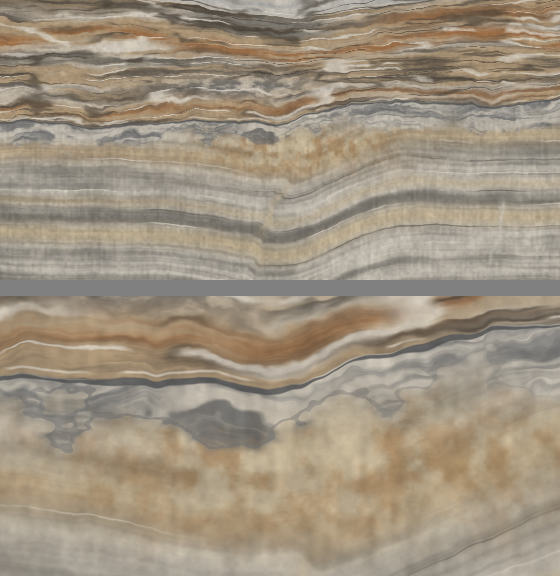
Top, the full canvas; bottom, a detail of the centre.
A WebGL 2 fragment shader for this texture:

```glsl
#version 300 es
precision highp float;

#define SLATE vec3(0.45, 0.435, 0.405)
#define PALE vec3(0.75, 0.725, 0.68)
#define CREAM vec3(0.73, 0.665, 0.545)
#define TAN vec3(0.66, 0.575, 0.46)
#define GOLD vec3(0.63, 0.5, 0.34)
#define RUST vec3(0.61, 0.42, 0.26)
#define UMBER vec3(0.36, 0.325, 0.28)
#define BLUE vec3(0.53, 0.535, 0.54)
#define CRINKLE 0.05
#define GRAIN 0.17

uniform vec2 u_resolution;
out vec4 fragColor;

float hash(vec2 p) {
  return fract(sin(dot(p, vec2(127.1, 311.7))) * 43758.5);
}

float noise(vec2 p) {
  vec2 i = floor(p), f = fract(p);
  f = f * f * (3.0 - 2.0 * f);
  return mix(mix(hash(i), hash(i + vec2(1, 0)), f.x),
             mix(hash(i + vec2(0, 1)), hash(i + vec2(1, 1)), f.x), f.y);
}

float fbm(vec2 p) {
  float sum = 0.0, amp = 0.533;
  for (int i = 0; i < 4; i++) {
    sum += amp * noise(p);
    p = p * 2.03 + vec2(17.3, 9.1);
    amp *= 0.5;
  }
  return sum;
}

float bell(float x, float center, float width) {
  float d = (x - center) / width;
  return exp(-d * d);
}

// Soft-edged line around d = 0
float stroke(float d, float halfWidth) {
  float px = 1.0 / u_resolution.y;
  return 1.0 - smoothstep(max(halfWidth - px, 0.0), halfWidth + px, abs(d));
}

float seamHeight(float x) {
  return 0.562 + 0.07 * smoothstep(0.85, 1.4, x) + 0.01 * cos((x - 0.7) * 9.0)
    + 0.04 * (fbm(vec2(x * 9.0, 3)) - 0.5);
}

// Crinkled rusty layers above the seam
vec3 crust(vec2 p, float seam) {
  float crumple = CRINKLE * (fbm(p * vec2(5, 10)) - 0.5);
  float t = p.y + 0.08 * bell(p.x, 1.03, 0.36) * smoothstep(0.7, 0.95, p.y);
  t -= (seam - 0.565) * (1.0 - smoothstep(0.62, 0.88, p.y));
  t += crumple + 0.022 * (fbm(p * vec2(17, 34) + 7.0) - 0.5);

  float broad = fbm(vec2(p.x * 1.3, t * 19.0));
  float thin = fbm(vec2(p.x * 4.0 + 9.0, t * 58.0));
  vec3 col = mix(UMBER, TAN, smoothstep(0.2, 0.6, thin));
  vec3 ash = mix(SLATE, PALE, smoothstep(0.3, 0.7, thin));
  col = mix(col, ash, 0.75 * smoothstep(0.47, 0.62, broad));

  // Mottled grey lens
  float mottle = fbm(p * vec2(24, 50) + 60.0 * crumple);
  col = mix(col, mix(BLUE * 0.75, PALE, smoothstep(0.35, 0.65, mottle)),
            0.8 * bell(p.x, 0.85, 0.34) * bell(p.y, 0.69, 0.05));

  // Rust bands
  float bandY = 0.84 + 0.037 * cos((p.x - 0.35) * 4.5);
  float rust = 0.9 * bell(p.y + crumple, bandY, 0.026) + 0.6 * bell(t, 0.612, 0.022)
    + 0.7 * bell(t, 0.955, 0.03) * smoothstep(1.2, 1.5, p.x);
  col = mix(col, mix(RUST, TAN, smoothstep(0.4, 0.7, thin)),
            min(rust, 1.0) * smoothstep(0.1, 0.4, broad));

  // Dark trough under a pale pool
  float trough = smoothstep(0.905, 0.935, t) * smoothstep(0.6, 0.75, p.x)
    * (1.0 - smoothstep(1.08, 1.24, p.x));
  col = mix(col, mix(UMBER * 0.85, SLATE, smoothstep(0.35, 0.7, thin)), 0.88 * trough);
  float corner = smoothstep(0.93, 0.98, t) * (1.0 - smoothstep(0.45, 0.7, p.x));
  col = mix(col, UMBER * (0.85 + 0.5 * thin), 0.55 * corner);
  col = mix(col, mix(BLUE * 1.15, PALE, thin + 0.2), smoothstep(1.018, 1.024, t));
  col = mix(col, PALE * 1.08, 0.8 * stroke(t - 1.019, 0.002));

  // Broken white and dark veins
  float light = abs(noise(vec2(p.x * 3.0, t * 38.0 + 4.0)) - 0.5);
  float dark = abs(noise(vec2(p.x * 4.0 + 31.0, t * 46.0)) - 0.5);
  float broken = smoothstep(0.42, 0.6, fbm(vec2(p.x * 8.0, t * 18.0)));
  col = mix(col, PALE * 1.1, 0.8 * broken * (1.0 - smoothstep(0.02, 0.13, light)));
  return mix(col, UMBER * 0.75, 0.6 * (1.0 - broken) * (1.0 - smoothstep(0.01, 0.12, dark)));
}

// Smooth folded bands below the seam
vec3 onyx(vec2 p, float depth) {
  float wobble = fbm(p * vec2(9, 12)) - 0.5;
  float faultX = 0.89 + 0.38 * p.y + 0.1 * wobble;
  float fault = smoothstep(-0.03, 0.03, p.x - faultX);
  float t = p.y + 0.05 * bell(p.x, 0.97, 0.24) - 0.07 * smoothstep(1.05, 1.5, p.x)
    + 0.03 * fault * bell(p.x, 1.0, 0.22) + 0.035 * (fbm(p * 2.3) - 0.5)
    + 0.014 * wobble + 0.006 * (fbm(p * 40.0) - 0.5);

  float thin = fbm(vec2(p.x * 0.9 + 5.0, t * 42.0));
  float shade = 0.45 * fbm(vec2(p.x * 0.5, t * 12.0)) + 0.55 * thin + 0.25 * wobble
    - 0.12 * bell(t, 0.36, 0.05) - 0.17 * bell(t, 0.225, 0.022)
    + 0.08 * (1.0 - smoothstep(0.06, 0.13, t));
  vec3 col = mix(SLATE, PALE, smoothstep(0.2, 0.7, shade));
  float warm = bell(t, 0.455, 0.035) + 0.65 * bell(t, 0.28, 0.02) + bell(t, 0.162, 0.034);
  col = mix(col, mix(TAN, CREAM, smoothstep(0.3, 0.6, thin)), 0.85 * min(warm, 1.0));

  // Contour lines
  for (float k = 0.0; k < 7.0; k++) {
    float level = 0.06 + 0.058 * k + 0.03 * hash(vec2(k, 2));
    float fade = smoothstep(0.42, 0.7, fbm(vec2(p.x * 5.0, k * 7.0)));
    vec3 ink = mod(k, 2.0) < 0.5 ? PALE * 1.08 : SLATE * 0.85;
    col = mix(col, ink, 0.7 * fade * stroke(t - level, 0.001));
  }

  // Clouded golden heart
  float cloud = fbm(p * vec2(13, 18) + 4.0);
  float speck = smoothstep(0.4, 0.68, 0.45 * cloud + 0.55 * fbm(p * 38.0));
  float heart = bell(p.x, 1.05, 0.38) * bell(p.y, 0.475, 0.09);
  col = mix(col, mix(CREAM * 1.04, GOLD, speck), 0.85 * heart);

  // Scalloped blue-grey rim
  float edge = depth - 0.05 - 0.03 * smoothstep(1.1, 1.6, p.x) - 0.17 * (cloud - 0.5);
  float layers = fbm(vec2(p.x * 4.0, depth * 60.0 + 4.0 * cloud));
  col = mix(col, mix(BLUE * 0.75, PALE, smoothstep(0.25, 0.7, layers)),
            0.8 - 0.8 * smoothstep(-0.02, 0.03, edge));
  col = mix(col, BLUE * 0.8, 0.5 * stroke(edge, 0.004) * bell(p.x, 0.85, 0.4));

  // Pale cracks
  float crack = bell(p.x, 1.75 + 0.18 * p.y + 0.06 * wobble, 0.009);
  col = mix(col, PALE, 0.6 * crack * smoothstep(0.35, 0.6, noise(p * vec2(3, 9))));
  col = mix(col, CREAM, 0.5 * bell(p.x, faultX, 0.014) * bell(p.y, 0.27, 0.13));

  // Fibres across the bands
  return col * (1.0 + 0.09 * (noise(p * vec2(110, 22)) - 0.5));
}

void main() {
  vec2 p = gl_FragCoord.xy / u_resolution.y;
  float px = 1.0 / u_resolution.y;
  float seam = seamHeight(p.x), depth = seam - p.y;
  vec3 col = mix(crust(p, seam), onyx(p, depth), smoothstep(-px, px, depth));

  // Dark seam with a broken white edge
  float swell = fbm(vec2(p.x * 12.0, 1));
  col = mix(col, BLUE * 0.6, 0.85 * stroke(depth - 0.003, 0.007 * swell - 0.001));
  float chips = smoothstep(0.45, 0.6, fbm(vec2(p.x * 14.0, 8)));
  col = mix(col, PALE * 1.1, 0.7 * chips * stroke(depth + 0.008, 0.0015));

  col *= 1.0 + GRAIN * (fbm(p * 85.0) + 0.7 * fbm(p * 26.0 + 40.0) - 0.85);
  fragColor = vec4(col, 1);
}
```
